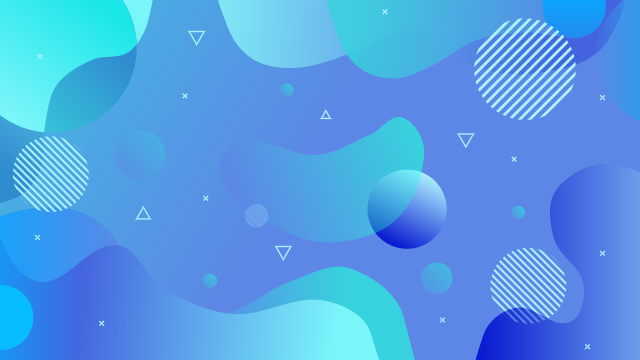
This background is drawn by a Shadertoy shader. Its source:

```glsl
// Abstract backdrop of flowing gradient blobs, striped discs and small marks.
// Blobs are closed smooth curves turned into distances, filled with ramps.
// The canvas is 4.32 units high, origin lower left.

const vec3 TEAL = vec3(.22, .82, .87), BLUE = vec3(.36, .53, .9),
  ICE = vec3(.48, .96, .98), NAVY = vec3(.04, .11, .82),
  AZURE = vec3(.03, .66, 1), OCEAN = vec3(.19, .55, .81),
  INDIGO = vec3(.27, .39, .87), FOAM = vec3(.68, .95, 1);

// Coverage of a distance, smoothed over one pixel
float fill(float d) {
  return clamp(.5 - d * iResolution.y / 4.32, 0., 1.);
}

float disc(vec2 p, vec2 center, float radius) {
  return fill(length(p - center) - radius);
}

// Linear gradient that runs from ends.xy to ends.zw
vec3 tint(vec2 p, vec3 first, vec3 last, vec4 ends) {
  vec2 axis = ends.zw - ends.xy;
  return mix(first, last, clamp(dot(p - ends.xy, axis) / dot(axis, axis), 0., 1.));
}

// Each vector holds two knots; the index wraps around
vec2 knot(vec4 k[5], int i) {
  vec4 pair = k[i % 10 / 2];
  return i % 2 == 0 ? pair.xy : pair.zw;
}

// Coverage of a closed Hermite curve through ten knots
float blob(vec2 p, vec4 k[5]) {
  float nearest = 1e3, side = 1.;
  for (int i = 0; i < 10; i++) {
    vec2 a = knot(k, i), b = knot(k, i + 1), from = a;
    vec2 ta = normalize(b - knot(k, i + 9)) * length(b - a);
    vec2 tb = normalize(knot(k, i + 2) - a) * length(b - a);
    for (int j = 1; j <= 8; j++) {
      float t = float(j) / 8., u = 1. - t;
      vec2 to = u * u * (a + t * (2. * a + ta)) + t * t * (b + u * (2. * b - tb));
      vec2 e = to - from, w = p - from;
      w -= e * clamp(dot(w, e) / dot(e, e), 0., 1.);
      nearest = min(nearest, length(w));
      w = p - from;
      bool below = p.y < to.y;
      if (below != (p.y < from.y) && below == (e.x * w.y > e.y * w.x)) side = -side;
      from = to;
    }
  }
  return fill(side * nearest);
}

// Triangle outline, pointing down if the size is negative; a cross if it is 0
float mark(vec2 q, float size) {
  vec2 r = abs(vec2(q.x + q.y, q.x - q.y)) * .707;
  if (size == 0.) return max(max(r.x, r.y) - .038, min(r.x, r.y) - .008);
  q.y *= sign(size);
  return abs(max(abs(q.x) * .866 + q.y * .5, -q.y) - abs(size)) - .008;
}

void mainImage(out vec4 fragColor, in vec2 fragCoord) {
  vec2 p = fragCoord * 4.32 / iResolution.y;
  vec3 col = tint(p, vec3(.25, .75, .88), BLUE, vec4(0, 4.32, 3.5, 2.2));

  // Upper left: a long veil and a round lobe, brighter where they overlap
  float veil = blob(p, vec4[](vec4(1.75, 4.6, 1.79, 4.12), vec4(1.55, 3.7, 1.1, 3.6),
    vec4(.68, 3.3, .54, 2.82), vec4(.48, 2.28, .2, 1.95), vec4(-.3, 1.95, -.5, 4.6)));
  float lobe = disc(p, vec2(.62, 3.75), 1.02);
  col = mix(col, tint(p, OCEAN, ICE, vec4(.2, 2.2, 1.6, 4)), veil);
  col = mix(col, tint(p, OCEAN, TEAL, vec4(1.5, 3.6, .3, 2.5)), lobe);
  col = mix(col, tint(p, vec3(.1, .9, .91), ICE, vec4(1.2, 4.3, .2, 2.9)), lobe * veil);

  // Top: a wide wave, a teal crest, a right edge haze and a sun
  float wave = blob(p, vec4[](vec4(2.68, 4.6, 2.73, 4), vec4(3.05, 3.6, 3.6, 3.51),
    vec4(4.35, 3.73, 4.95, 3.95), vec4(5.6, 3.57, 6.3, 3.43), vec4(7.22, 3.74, 7.38, 4.6)));
  float crest = blob(p, vec4[](vec4(4, 4.6, 4.05, 3.9), vec4(4.32, 3.5, 4.75, 3.38),
    vec4(5.2, 3.54, 5.7, 3.83), vec4(6.3, 3.93, 6.9, 3.9), vec4(7.2, 4.2, 7.2, 4.7)));
  col = mix(col, tint(p, vec3(.5, .9, .96), INDIGO, vec4(2.7, 4.1, 6.7, 3.8)), wave);
  col = mix(col, tint(p, TEAL, BLUE, vec4(4.3, 4.1, 7, 3.7)), crest * .85);
  col = mix(col, tint(p, col, vec3(.2, .6, .92), vec4(7.1, 0, 7.7, 0)), disc(p, vec2(8, 3.65), .85));
  col = mix(col, tint(p, INDIGO, AZURE, vec4(6.9, 3.2, 6.9, 4.4)), disc(p, vec2(6.89, 4.24), .38));

  // Center: a teal bean and a shaded ball, tinted where they overlap
  float bean = blob(p, vec4[](vec4(2.64, 2.35, 2.96, 2.63), vec4(3.79, 2.46, 4.45, 2.71),
    vec4(4.83, 2.91, 5.09, 2.47), vec4(4.75, 1.68, 3.95, 1.41), vec4(3.25, 1.62, 2.85, 1.92)));
  vec3 dark = mix(NAVY, vec3(.08, .4, .79), bean), bright = mix(FOAM, ICE, bean);
  col = mix(col, tint(p, BLUE, TEAL, vec4(2.9, 1.8, 5, 2.6)), bean);
  col = mix(col, tint(p, dark, bright, vec4(4.68, 1.42, 5.1, 2.25)), disc(p, vec2(4.885, 1.81), .475));

  // Bottom: a rolling hill, a bright swell, the right hand bay and a moon
  float hill = blob(p, vec4[](vec4(-2, .5, -.1, 1.68), vec4(.8, 1.82, 1.35, 1.5),
    vec4(1.65, .82, 2.6, .54), vec4(3.5, .95, 4.2, 1.1), vec4(4.85, .5, 4.8, -1.5)));
  float swell = blob(p, vec4[](vec4(-2, .5, -.3, 1.75), vec4(.22, 1.08, .58, .94),
    vec4(1.4, 1.38, 1.95, .87), vec4(2.8, .55, 3.85, .72), vec4(4.45, .32, 4.5, -1.5)));
  float bay = blob(p, vec4[](vec4(8.2, 1.8, 7.35, 2.35), vec4(6.68, 2.05, 6.65, 1.45),
    vec4(7, .92, 6.83, .45), vec4(6.2, .63, 5.8, .3), vec4(5.8, -.6, 9, -1)));
  vec3 slope = tint(p, AZURE, BLUE, vec4(-.4, 0, 1.5, 0));
  col = mix(col, tint(p, slope, TEAL, vec4(2.4, 0, 4.1, 0)), hill);
  slope = tint(p, AZURE, INDIGO, vec4(-.4, 0, 1, 0));
  col = mix(col, tint(p, slope, ICE, vec4(.9, .4, 4, .1)), swell);
  col = mix(col, tint(p, NAVY, vec3(.43, .62, .92), vec4(5.8, 0, 7.7, 0)), bay);
  col = mix(col, vec3(.03, .74, 1), disc(p, vec2(.01, .51), .39));

  // Bubbles: x, y, radius
  vec3 bubbles[] = vec3[](vec3(1.68, 2.46, .3), vec3(3.44, 3.24, .08),
    vec3(2.52, .95, .085), vec3(6.22, 1.77, .08), vec3(5.24, .98, .19));
  for (int i = 0; i < 5; i++) {
    vec3 b = bubbles[i], skin = mix(TEAL, BLUE, b.z * 1.3);
    col = mix(col, tint(p, skin, BLUE, vec4(b.xy + b.z, b.xy - b.z * 1.3)), disc(p, b.xy, b.z));
  }
  // Striped discs: x, y, radius, pitch with the sign of the slant
  vec4 discs[] = vec4[](vec4(.61, 2.23, .455, .062), vec4(6.3, 3.49, .61, -.085),
    vec4(6.34, .89, .455, .062), vec4(3.08, 1.73, .14, .023));
  for (int i = 0; i < 4; i++) {
    vec4 s = discs[i];
    float across = dot(p - s.xy, .707 / vec2(s.w, abs(s.w)));
    float line = fill((abs(fract(across) - .5) - .2) * abs(s.w));
    col = mix(col, FOAM, line * disc(p, s.xy, s.z) * (i == 3 ? .5 : 1. - .6 * bay));
  }
  // Triangles and crosses: x, y, size
  vec3 marks[] = vec3[](vec3(2.36, 3.89, -.052), vec3(5.59, 2.66, -.052), vec3(3.4, 1.31, -.052),
    vec3(1.72, 1.74, .047), vec3(3.91, 2.93, .031), vec3(.48, 3.64, 0), vec3(2.22, 3.17, 0),
    vec3(2.47, 1.94, 0), vec3(.45, 1.47, 0), vec3(1.22, .44, 0), vec3(4.62, 4.18, 0), vec3(7.23, 3.15, 0),
    vec3(6.17, 2.41, 0), vec3(7.23, 1.28, 0), vec3(5.31, .48, 0), vec3(7.05, .16, 0));
  for (int i = 0; i < 16; i++) col = mix(col, FOAM, fill(mark(p - marks[i].xy, marks[i].z)));
  fragColor = vec4(col, 1);
}
```
